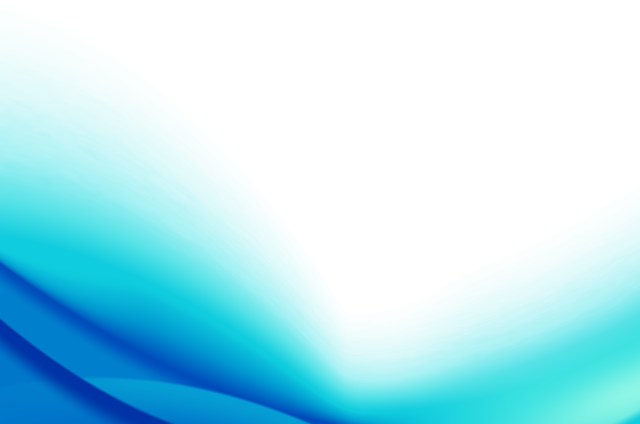
This background is drawn by a Shadertoy shader. Its source:

```glsl
const vec3 CYAN = vec3(0.06, 0.80, 0.87);
const vec3 AQUA = vec3(0.22, 0.88, 0.88);
const vec3 MINT = vec3(0.60, 0.97, 0.90);
const vec3 AZURE = vec3(0.00, 0.60, 0.82);
const vec3 PANEL = vec3(0.00, 0.50, 0.80);
const vec3 LOW_BLUE = vec3(0.00, 0.43, 0.78);
const vec3 DEEP = vec3(0.00, 0.30, 0.73);
const vec3 NAVY = vec3(0.00, 0.20, 0.65);
const vec3 SHEEN = vec3(0.02, 0.62, 0.83);
const float EDGE = 0.005;
const float GRAIN = 0.035;

// Pale wash, from its outer rim to the cyan core
const int STOPS = 5;
const float WASH_AT[STOPS] = float[STOPS](0.0, 0.20, 0.40, 0.65, 0.85);
const vec3 WASH[STOPS] = vec3[STOPS](
    vec3(1.0), vec3(0.95, 0.99, 0.99), vec3(0.86, 0.975, 0.98),
    vec3(0.65, 0.945, 0.955), vec3(0.33, 0.885, 0.905));

float hash(vec2 p) {
    return fract(sin(dot(p, vec2(127.1, 311.7))) * 43758.55);
}

float noise(vec2 p) {
    vec2 i = floor(p), f = fract(p);
    f = f * f * (3.0 - 2.0 * f);
    return mix(mix(hash(i), hash(i + vec2(1, 0)), f.x),
               mix(hash(i + vec2(0, 1)), hash(i + vec2(1, 1)), f.x), f.y);
}

float smoothMax(float a, float b, float k) {
    float h = max(k - abs(a - b), 0.0) / k;
    return max(a, b) + 0.25 * k * h * h;
}

float parabola(float x, float a, float b, float c) {
    return a + x * (b + x * c);
}

float below(float depth) {
    return smoothstep(-EDGE, EDGE, depth);
}

vec3 washColor(float t, vec3 core) {
    vec3 color = WASH[0];
    for (int i = 1; i < STOPS; i++) {
        float k = (t - WASH_AT[i - 1]) / (WASH_AT[i] - WASH_AT[i - 1]);
        color = mix(color, WASH[i], clamp(k, 0.0, 1.0));
    }
    return mix(color, core, clamp((t - 0.85) / 0.15, 0.0, 1.0));
}

void mainImage(out vec4 fragColor, in vec2 fragCoord) {
    vec2 uv = fragCoord / iResolution.xy;
    float x = uv.x, y = uv.y;
    float leftSide = 1.0 - smoothstep(0.50, 0.72, x);

    // Heights of the main curves
    float rim = smoothMax(parabola(x, 1.0, -0.35, -1.8),
                          parabola(x - 0.54, 0.285, 0.30, 0.72), 0.03);
    float core = smoothMax(parabola(x, 0.443, -0.24, -1.0),
                           parabola(x - 0.60, 0.03, 0.05, 0.95), 0.05);
    float fold = parabola(x, 0.379, -1.12, 0.75);
    float band = parabola(x, 0.248, -1.27, 1.3);
    float arc = parabola(x - 0.15, 0.109, 0.0, -0.97);

    // Wash with faint wisps and a whiter valley
    float t = (rim - y) / (rim - core);
    float wisps = noise(vec2(x * 28.0, t * 36.0)) + noise(vec2(x * 70.0, t * 80.0)) - 1.0;
    float veil = smoothstep(0.0, 0.2, t) * (1.0 - smoothstep(0.5, 0.9, t));
    float valley = (x - 0.61) / 0.09;
    float washT = t + GRAIN * wisps * veil;
    washT -= 0.12 * exp(-valley * valley) * (1.0 - smoothstep(0.6, 1.0, t));
    vec3 color = washColor(washT, mix(CYAN, AQUA, smoothstep(0.60, 0.85, x)));

    // Cyan core sinking into the blue fold
    float sink = clamp((core - y) / (core - fold), 0.0, 1.0);
    sink = pow(sink, mix(4.0, 1.2, smoothstep(0.0, 0.25, x)));
    vec3 blue = mix(mix(CYAN, AZURE, min(sink * 2.0, 1.0)), DEEP, max(sink * 2.0 - 1.0, 0.0));
    color = mix(color, blue, leftSide * smoothstep(0.0, 0.15, sink));

    // Panel under the fold
    vec3 panel = mix(DEEP, PANEL, smoothstep(0.0, 0.06, fold - y));
    color = mix(color, panel, below(fold - y) * leftSide);

    // Bright arc
    vec3 sheen = mix(SHEEN, LOW_BLUE, smoothstep(0.0, 0.13, arc - y));
    float arcGain = mix(0.35, 1.0, smoothstep(0.0, 0.25, x));
    color = mix(color, sheen, below(arc - y) * arcGain * leftSide);

    // Dark band, crisp above and soft beneath
    float depth = band - y;
    color = mix(color, LOW_BLUE, 0.5 * below(depth) * leftSide);
    color = mix(color, NAVY, below(depth) * (1.0 - smoothstep(0.025, 0.09, depth)) * leftSide);

    // Mint glow and teal corner
    float glow = (y - 0.08 + 0.6 * (1.0 - x)) / 0.075;
    color = mix(color, MINT, 0.9 * exp(-glow * glow) * smoothstep(0.72, 1.0, x));
    float corner = 0.025 - 0.8 * (1.0 - x) - y;
    color = mix(color, CYAN, smoothstep(-0.015, 0.015, corner));

    fragColor = vec4(color, 1.0);
}
```
